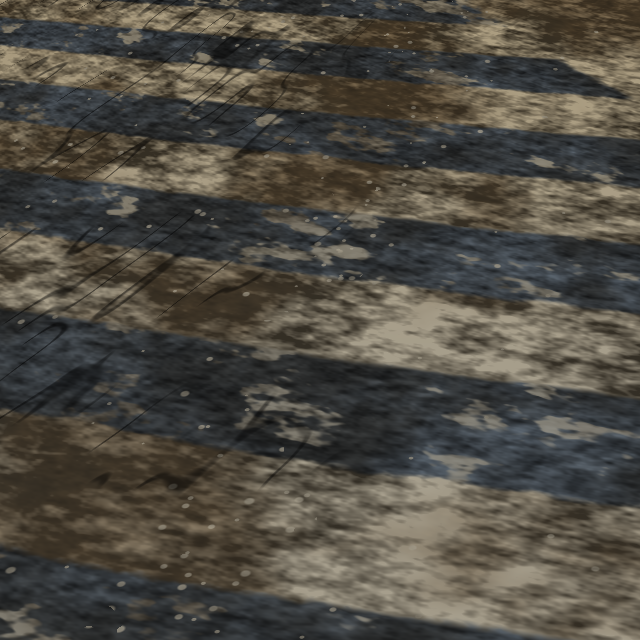
Write a Shadertoy shader that draws this texture.

```glsl
// Worn concrete ground with dark painted stripes receding in perspective.
#define CONCRETE  vec3(0.65, 0.62, 0.55)
#define SOIL      vec3(0.20, 0.18, 0.145)
#define RUST      vec3(0.29, 0.235, 0.165)
#define PAINT     vec3(0.155, 0.16, 0.16)
#define PAINT_SKY vec3(0.255, 0.285, 0.315)
#define EDGE_WOBBLE 0.10
#define GRAIN_SCALE 46.0
#define CHIP_SCALE  62.0
#define RELIEF      0.45

float hash(vec2 p) {
    vec3 q = fract(vec3(p.xyx) * 0.1031);
    q += dot(q, q.yzx + 33.33);
    return fract((q.x + q.y) * q.z);
}

float noise(vec2 p) {
    vec2 i = floor(p), f = fract(p);
    f = f * f * (3.0 - 2.0 * f);
    return mix(mix(hash(i), hash(i + vec2(1, 0)), f.x),
               mix(hash(i + vec2(0, 1)), hash(i + vec2(1, 1)), f.x), f.y);
}

float fbm(vec2 p, int octaves) {
    float sum = 0.0, amp = 1.0, total = 0.0;
    for (int i = 0; i < octaves; i++) {
        sum += amp * noise(p);
        total += amp;
        amp *= 0.62;
        p = mat2(1.92, 0.56, -0.56, 1.92) * p + 17.3;
    }
    return sum / total;
}

// Cellular chips: a fraction "amount" of the cells holds a small round fleck.
float chips(vec2 p, float amount) {
    vec2 cell = floor(p);
    float mask = 0.0;
    for (int y = -1; y <= 1; y++)
    for (int x = -1; x <= 1; x++) {
        vec2 id = cell + vec2(x, y);
        vec2 center = id + vec2(hash(id + 3.1), hash(id + 71.7));
        float radius = mix(0.15, 0.5, hash(id + 29.5));
        float fleck = 1.0 - smoothstep(radius * 0.5, radius, length(p - center));
        mask = max(mask, fleck * step(hash(id + 113.0), amount));
    }
    return mask;
}

// Stripe row number: rises by one at each border between paint and concrete.
float stripeRow(float x, float depth) {
    return 13.35 + 1.02 * x - (7.389 + 3.046 * x) / depth;
}

void mainImage(out vec4 fragColor, in vec2 fragCoord) {
    vec2 uv = fragCoord / iResolution.xy;
    float x = uv.x, v = 1.0 - uv.y;
    float depth = v + 0.527 + 0.098 * x;

    // Ground coordinates, finer toward the far side
    vec2 ground = vec2((x - 0.5) / depth, 1.6 * log(depth)) + 4.0;
    vec2 streak = vec2(0.5 * dot(ground, vec2(0.88, 0.47)),
                       dot(ground, vec2(-0.47, 0.88)));

    // Noise layers
    float blotch = fbm(ground * 7.0, 5);
    float patches = fbm(ground * 4.0 + 31.0, 4);
    float medium = fbm(streak * 24.0 + 9.0, 4);
    float grain = fbm(streak * GRAIN_SCALE * 1.5, 3);
    float lit = grain - fbm(streak * GRAIN_SCALE * 1.5 + vec2(0.25, 0.45), 3);

    // Diagonal band of wear, and dirt gathering along it and at the near left
    float across = x - (0.69 - 0.43 * v);
    float band = exp(-across * across / 0.008);
    float dirtBand = exp(-pow((across + 0.10) / 0.16, 2.0));
    float corner = smoothstep(0.25, 0.0, length(vec2(x - 0.90, v)));
    float dirt = patches + 0.16 * dirtBand + 0.30 * clamp(v - x - 0.1, 0.0, 0.6) + 0.18 * corner;
    dirt = smoothstep(0.46, 0.82, dirt + 0.35 * (blotch - 0.5));

    // Concrete
    float tone = 0.60 + 1.5 * (medium - 0.5) + 1.0 * (grain - 0.5)
               + 1.0 * (blotch - 0.5) - 0.50 * dirt + RELIEF * lit;
    vec3 concrete = mix(SOIL, CONCRETE, clamp(tone, 0.0, 1.0));
    concrete = mix(concrete, RUST * (0.5 + grain), 0.5 * dirt);
    concrete *= mix(vec3(1.03, 0.99, 0.91), vec3(1.0), smoothstep(0.0, 0.7, v));

    // Paint with bluish sheen and fine relief
    float sheen = smoothstep(0.36, 0.68, blotch * 0.6 + patches * 0.4 + 0.04 * (x - 0.5));
    vec3 paint = mix(PAINT, PAINT_SKY, sheen * (1.0 - 0.45 * dirt));
    paint *= 1.0 + 0.9 * (grain - 0.5) + 0.5 * (medium - 0.5) + RELIEF * lit;

    // Stripe coverage, with ragged borders and slanted far ends
    float row = stripeRow(x, depth);
    float ragged = row + EDGE_WOBBLE * (medium - 0.5) + 0.5 * EDGE_WOBBLE * (grain - 0.5);
    float border = abs(fract(ragged * 0.5 + 0.25) - 0.5) * 2.0 - 0.5;
    float soft = 0.02 + 0.7 * fwidth(row);
    float coverage = 1.0 - smoothstep(-soft, soft, border);
    float end = x - 0.77 - 1.63 * (v - 0.026) + 0.05 * (medium - 0.5);
    coverage *= 1.0 - smoothstep(-0.012, 0.012, end);

    // Wear: bare spots along the band and scattered flecks
    float bare = smoothstep(0.60, 0.70, medium + 0.13 * band + 0.20 * (blotch - 0.5) - 0.04);
    float flecks = chips(ground * CHIP_SCALE, 0.015 + 0.16 * band * smoothstep(0.4, 0.6, blotch));
    coverage *= 1.0 - 0.65 * bare;
    vec3 color = mix(concrete, paint, coverage);
    color = mix(color, CONCRETE * (0.6 + 0.5 * grain), 0.75 * flecks);

    // Short dark grooves rising to the right
    vec2 slant = vec2(dot(ground, vec2(0.6, -0.8)), dot(ground, vec2(0.8, 0.6)));
    float line = abs(noise(slant * vec2(6.0, 30.0)) - 0.5);
    float groove = (1.0 - smoothstep(0.01, 0.06, line)) * smoothstep(0.52, 0.62, noise(ground * 8.0 + 5.0));
    color *= 1.0 - 0.45 * groove * smoothstep(0.75, 0.35, x);

    fragColor = vec4(clamp(color, 0.0, 1.0), 1.0);
}
```
